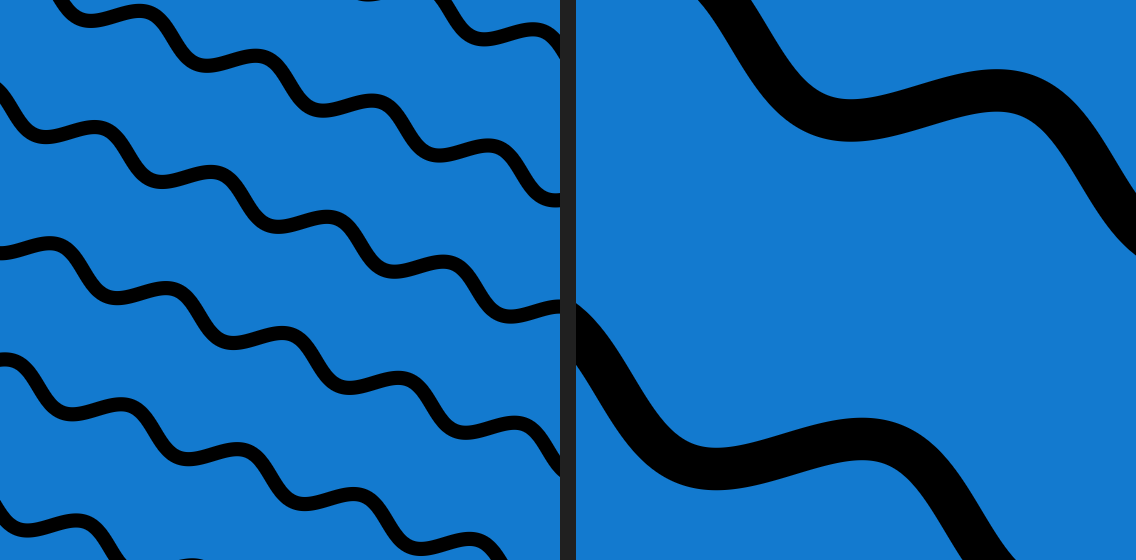
Left, the full canvas; right, a detail of the centre.
Reproduce this pattern procedurally as a WebGL 1 fragment shader.

```glsl
precision highp float;
// Thick black sine waves on flat blue, sloping down to the right.
// The plane is turned into a square lattice of wave periods and rows,
// then each line is inked by its distance to the nearest wave point.

uniform vec2 u_resolution;

const float TAU = 6.2831853;
const float PERIOD = 0.2224;      // wavelength, also the row spacing
const float AMPLITUDE = 0.0276;
const float LINE_WIDTH = 0.0253;
const float TILT = -0.3686;       // wave direction, in radians
const vec2 ANCHOR = vec2(0.5404, 0.6039);  // a rising zero crossing

const vec3 BLUE = vec3(0.075, 0.48, 0.81);
const vec3 BLACK = vec3(0.0);

// Coordinates of p along and across a direction
vec2 toAxes(vec2 p, float angle) {
  vec2 along = vec2(cos(angle), sin(angle));
  return vec2(dot(p, along), dot(p, vec2(-along.y, along.x)));
}

// Repeat centred on zero
float centredRepeat(float x, float spacing) {
  return (fract(x / spacing + 0.5) - 0.5) * spacing;
}

// Distance to a sine curve, refining the closest point by Gauss-Newton steps
float sineDistance(vec2 p, float amplitude, float period) {
  float k = TAU / period;
  float x = p.x;
  for (int i = 0; i < 6; i++) {
    float height = amplitude * sin(k * x);
    float slope = amplitude * k * cos(k * x);
    x -= (x - p.x + (height - p.y) * slope) / (1.0 + slope * slope);
  }
  return length(p - vec2(x, amplitude * sin(k * x)));
}

// Coverage of a line, smoothed over one pixel
float strokeMask(float dist, float width, float pixel) {
  return clamp((0.5 * width - dist) / pixel + 0.5, 0.0, 1.0);
}

void main() {
  float pixel = 1.0 / u_resolution.y;
  vec2 p = toAxes(gl_FragCoord.xy * pixel - ANCHOR, TILT);

  // One wave per lattice row
  p.y = centredRepeat(p.y, PERIOD);
  float dist = sineDistance(p, AMPLITUDE, PERIOD);

  float ink = strokeMask(dist, LINE_WIDTH, pixel);
  gl_FragColor = vec4(mix(BLUE, BLACK, ink), 1.0);
}
```
